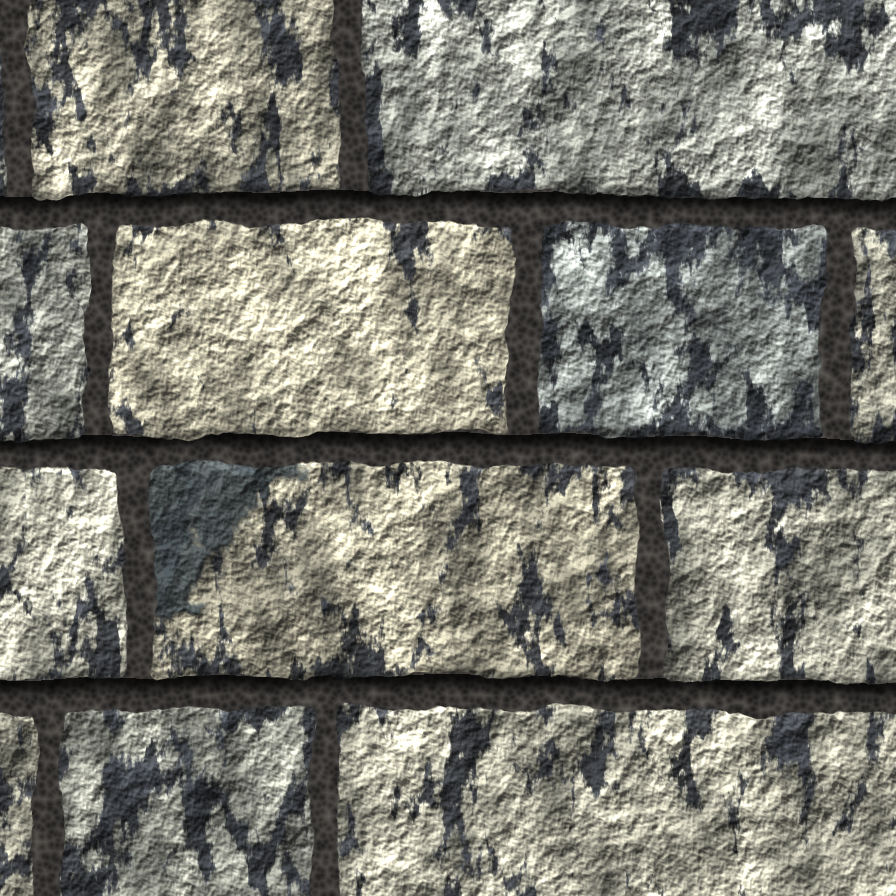
This texture is drawn by a WebGL 1 fragment shader. Its source:

```glsl
precision highp float;
uniform vec2 u_resolution;

const float COURSE = 0.27;            // height of one course with its joint
const vec2 GAP = vec2(0.016, 0.018);  // half width of the mortar joints

vec2 hash2(vec2 p) {
  vec2 q = vec2(dot(p, vec2(127.1, 311.7)), dot(p, vec2(269.5, 183.3)));
  return fract(sin(q) * 43758.55);
}

// Distance to the nearest scattered point
float cells(vec2 p) {
  vec2 base = floor(p), f = p - base;
  float nearest = 4.0;
  for (int y = -1; y <= 1; y++) {
    for (int x = -1; x <= 1; x++) {
      vec2 cell = vec2(float(x), float(y));
      vec2 d = cell + hash2(base + cell) - f;
      nearest = min(nearest, dot(d, d));
    }
  }
  return sqrt(nearest);
}

vec2 bend(vec2 p) {
  return p + 0.18 * sin(p.yx * 2.3 + vec2(0.4, 2.1)) + 0.07 * sin(p.yx * 6.1 + p * 3.7);
}

// Layered cellular noise, mean near 0.45
float rough(vec2 p) {
  float sum = 0.0, weight = 0.434;
  for (int i = 0; i < 5; i++) {
    sum += weight * cells(bend(p));
    p = mat2(1.68, 1.26, -1.26, 1.68) * p + 7.3;
    weight *= 0.6;
  }
  return sum;
}

float stoneHeight(vec2 p) {
  float ridge = sin(p.x * 17.0 - p.y * 11.0 + 1.5 * sin(p.y * 23.0 + p.x * 5.0));
  return rough(p * 9.0) + 0.04 * ridge;
}

// Positions of the upright joints in each course
vec3 jointsOf(float row) {
  if (row < 0.5) return vec3(0.056, 0.365, 1.2);
  if (row < 1.5) return vec3(0.152, 0.725, 1.2);
  if (row < 2.5) return vec3(0.112, 0.588, 0.937);
  return vec3(0.018, 0.391, 1.2);
}

// Amount of dark weathering on each stone of a course
vec4 weatherOf(float row) {
  if (row < 0.5) return vec4(0.5, 0.68, 0.38, 0.4);
  if (row < 1.5) return vec4(0.4, 0.45, 0.45, 0.4);
  if (row < 2.5) return vec4(0.45, 0.03, 0.75, 0.8);
  return vec4(0.7, 0.55, 0.42, 0.4);
}

float boxDistance(vec2 p, vec2 halfSize, float radius) {
  vec2 d = abs(p) - halfSize + radius;
  return length(max(d, 0.0)) + min(max(d.x, d.y), 0.0) - radius;
}

vec3 mortarColor(vec2 p, float below) {
  float grain = cells(p * 120.0) + 0.6 * cells(p * 47.0);
  vec3 color = vec3(0.225, 0.215, 0.205) * (0.45 + 0.8 * grain);
  return color * mix(0.22, 1.0, smoothstep(0.002, 0.024, below));
}

vec3 stoneColor(vec2 p, float weather, float blue, float height, float scar) {
  float blotch = rough(p * vec2(11.0, 6.5) + 31.0) - 0.45;
  float stain = rough(p * vec2(17.0, 8.0) + 63.0);
  float tone = clamp(0.52 + 2.2 * blotch + 0.5 * (0.4 - weather), 0.0, 1.0);
  vec3 color = mix(vec3(0.41, 0.41, 0.385), vec3(0.87, 0.86, 0.80), tone);
  color *= mix(vec3(1.02, 1.0, 0.94), vec3(0.95, 1.0, 1.05), blue);

  // Soot and flaked paint
  float threshold = 0.60 - 0.2 * weather;
  float dark = smoothstep(threshold - 0.02, threshold + 0.07, stain);
  vec3 soot = vec3(0.17, 0.18, 0.20) * (0.5 + 1.3 * height);
  color = mix(color, soot, 0.9 * dark);
  color = mix(color, vec3(0.22, 0.245, 0.255), 0.9 * scar);

  // Light from the upper left
  float relief = height - stoneHeight(p + vec2(-0.0015, 0.0026));
  return color * (1.0 + clamp(relief * 9.0, -0.6, 0.5));
}

void main() {
  vec2 uv = gl_FragCoord.xy / u_resolution;
  float pixel = 1.0 / min(u_resolution.x, u_resolution.y);
  float height = stoneHeight(uv);

  // Uneven courses
  vec2 p = uv + 0.004 * sin(uv.yx * vec2(13.0, 5.0) + vec2(0.5, 2.6));
  p += 0.0015 * sin(uv.yx * vec2(61.0, 47.0));
  float row = floor((p.y + 0.045) / COURSE);
  float localY = p.y + 0.045 - row * COURSE;

  // Stone between the two closest joints
  vec3 joints = jointsOf(row);
  float left = -0.3, right = 1.4, index = 0.0;
  for (int i = 0; i < 3; i++) {
    if (p.x > joints[i]) { left = joints[i]; index += 1.0; }
    else right = min(right, joints[i]);
  }
  float weather = dot(weatherOf(row), vec4(equal(vec4(0.0, 1.0, 2.0, 3.0), vec4(index))));
  float blue = hash2(vec2(index, row) + 3.0).x;

  vec2 size = vec2(right - left, COURSE);
  vec2 center = vec2(p.x - left, localY) - 0.5 * size;
  float edge = boxDistance(center, 0.5 * size - GAP, 0.008) + 0.022 * (height - 0.45);
  weather += 0.3 * smoothstep(-0.03, 0.0, edge);

  // Broken corner on one stone of the second course
  float slant = dot(uv - vec2(0.26, 0.39), vec2(-0.655, 0.755));
  float scar = smoothstep(0.0, 0.014, slant + 0.16 * (height - 0.45));
  scar *= step(abs(row - 1.0) + abs(index - 1.0), 0.5);

  vec3 stone = stoneColor(uv, weather, blue, height, scar);
  float rim = smoothstep(-0.012, -0.002, edge);
  stone *= 1.0 + 0.25 * rim * sign(center.y) * smoothstep(0.08, 0.11, abs(center.y));
  vec3 mortar = mortarColor(uv, mod(GAP.y - localY, COURSE));
  float cover = 1.0 - smoothstep(-pixel, pixel, edge);
  gl_FragColor = vec4(clamp(mix(mortar, stone, cover), 0.0, 1.0), 1.0);
}
```
